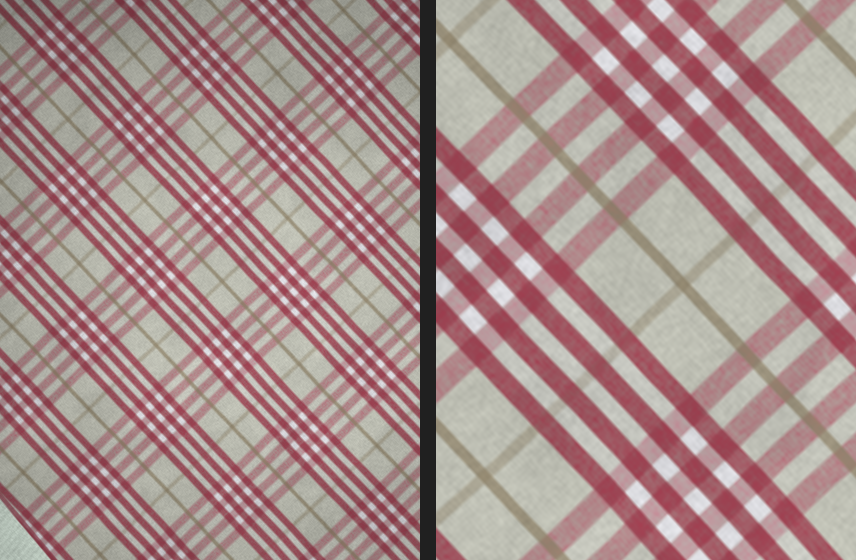
Left, the full canvas; right, a detail of the centre.
This texture is drawn by a WebGL 1 fragment shader. Its source:

```glsl
precision highp float;
// A creased cotton tartan lying on the bias: muted red warp bars cross fainter
// pink weft bars, with white checks and thin olive lines between the bands.
// A skewed lattice places the stripes; gradient noise gives weave and creases.

uniform vec2 u_resolution;

const vec2 WARP_STEP = vec2(0.138, -0.146);   // one repeat along the red bars
const vec2 WEFT_STEP = vec2(0.1185, 0.1133);  // one repeat along the pink bars
const vec2 CROSSING = vec2(0.3867, 0.6263);   // centre of one white check

const vec3 CREAM = vec3(0.735, 0.74, 0.695);
const vec3 WHITE = vec3(0.89, 0.89, 0.93);
const vec3 RED = vec3(0.59, 0.245, 0.305);
const vec3 PINK = vec3(0.64, 0.36, 0.41);
const vec3 OLIVE = vec3(0.53, 0.48, 0.38);
const vec3 UNDERCLOTH = vec3(0.86, 0.92, 0.87);

vec2 hashGradient(vec2 cell) {
  vec2 h = vec2(dot(cell, vec2(127.1, 311.7)), dot(cell, vec2(269.5, 183.3)));
  return 2.0 * fract(sin(h) * 43758.55) - 1.0;
}

// Gradient noise, roughly -0.7 to 0.7
float gradientNoise(vec2 p) {
  vec2 i = floor(p);
  vec2 f = p - i;
  vec2 w = f * f * f * (f * (f * 6.0 - 15.0) + 10.0);
  vec2 e = vec2(1.0, 0.0);
  float a = dot(hashGradient(i), f);
  float b = dot(hashGradient(i + e.xy), f - e.xy);
  float c = dot(hashGradient(i + e.yx), f - e.yx);
  float d = dot(hashGradient(i + e.xx), f - e.xx);
  return mix(mix(a, b, w.x), mix(c, d, w.x), w.y);
}

float fbm(vec2 p) {
  float sum = 0.0;
  float amplitude = 0.5;
  for (int i = 0; i < 4; i++) {
    sum += amplitude * gradientNoise(p);
    p = p * 2.03 + 17.3;
    amplitude *= 0.5;
  }
  return sum;
}

float cross2(vec2 a, vec2 b) {
  return a.x * b.y - a.y * b.x;
}

// Coverage of a line, given the distance to its centre
float line(float dist, float halfWidth, float blur) {
  return 1.0 - smoothstep(halfWidth - blur, halfWidth + blur, dist);
}

// Four equal bars centred on zero
float fourBars(float t, float halfWidth, float blur) {
  return line(abs(abs(abs(t) - 0.14) - 0.07), halfWidth, blur);
}

// Narrow raised fold: bright on one flank, dark on the other
float crease(vec2 p) {
  float n = fbm(p);
  return n * exp(-n * n * 90.0) * 8.0;
}

// Blends the stripes at lattice position st: s crosses weft, t crosses warp
vec3 tartan(vec2 st, float blur, float grain) {
  vec2 cell = fract(st + 0.5) - 0.5;
  float weftBar = fourBars(cell.x, 0.037, blur);
  float warpBar = fourBars(cell.y, 0.037, blur);
  float weftGap = line(abs(cell.x), 0.21, blur) * (1.0 - weftBar);
  float warpGap = line(abs(cell.y), 0.21, blur) * (1.0 - warpBar);
  float weftLine = line(0.5 - abs(cell.x), 0.017, blur);
  float warpLine = line(0.5 - abs(cell.y), 0.02, blur);

  vec3 color = mix(CREAM, WHITE, 0.08 * weftGap);
  color = mix(color, OLIVE, 0.4 * weftLine);
  color = mix(color, PINK, (0.57 + 0.4 * grain) * weftBar);
  color = mix(color, WHITE, (0.2 + 0.5 * weftGap) * warpGap);
  color = mix(color, OLIVE, 0.7 * warpLine);
  float warpCover = 0.83 + 0.1 * weftBar - 0.06 * weftGap + 0.25 * grain;
  return mix(color, RED, warpCover * warpBar);
}

void main() {
  vec2 p = gl_FragCoord.xy / u_resolution.y;
  float pixel = 1.0 / u_resolution.y;

  // Slack cloth bends the lattice a little
  vec2 slack = vec2(fbm(p * 5.0), fbm(p * 5.0 + 31.7));
  vec2 q = p - CROSSING + 0.006 * slack;
  float area = cross2(WARP_STEP, WEFT_STEP);
  vec2 st = vec2(cross2(q, WEFT_STEP), cross2(WARP_STEP, q)) / area;

  // Threads run along both stripe directions
  float warpThread = gradientNoise(st * vec2(26.0, 65.0));
  float weftThread = gradientNoise(st * vec2(65.0, 26.0) + 9.1);
  float grain = 0.8 * (warpThread + weftThread);
  vec3 color = tartan(st, pixel / 0.16 + 0.004, grain);

  // Cut edge of the cloth over a ribbed pale one in the lower left
  float edge = dot(p, vec2(0.765, 0.645)) - 0.0697;
  color = mix(color, RED, 0.7 * line(abs(edge - 0.005), 0.004, pixel));
  float rib = 0.02 * sin(dot(p, vec2(0.765, -0.645)) * 600.0);
  color = mix(UNDERCLOTH + rib, color, smoothstep(-pixel, pixel, edge));

  // Soft light, broad folds, fine creases and grain
  vec2 fromLight = p - vec2(0.46, 0.42);
  float light = 1.02 - 0.6 * dot(fromLight, fromLight);
  light += 0.1 * fbm(p * 4.0 + 5.0);
  light += 0.05 * crease(vec2(p.x + p.y, 2.2 * (p.y - p.x)) * 4.0);
  light += 0.04 * crease(p * 13.0 + 3.0) + 0.08 * grain;
  gl_FragColor = vec4(color * light, 1.0);
}
```
